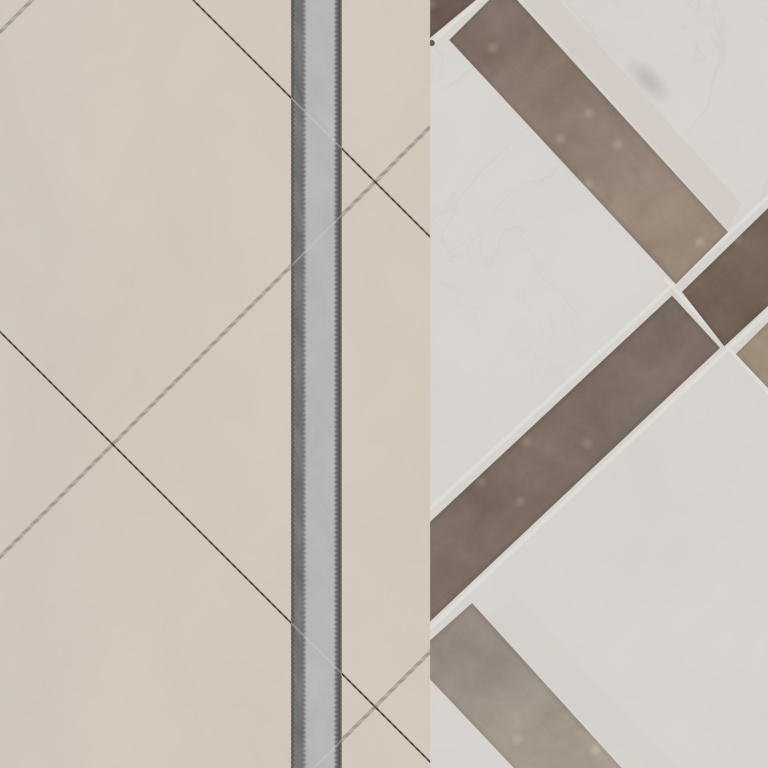
Give the GLSL for this texture, as a Shadertoy shader.

```glsl
#define TILE_PERIOD 0.6836
#define BAR_LEFT 0.379
#define BAR_RIGHT 0.445
#define MARBLE_EDGE 0.560
#define GROUT_HALF 0.0026
#define CREAM vec3(0.825, 0.785, 0.738)
#define MARBLE vec3(0.842, 0.827, 0.810)
#define GROUT vec3(0.875, 0.862, 0.840)
#define STEEL vec3(0.715, 0.715, 0.718)

float pixelSize;

float fill(float d) { return smoothstep(pixelSize, -pixelSize, d); }

vec2 hash2(vec2 c) {
    return fract(sin(vec2(dot(c, vec2(127.1, 311.7)), dot(c, vec2(269.5, 183.3)))) * 4375.85);
}

// Distance to the nearest scattered cell point
float cells(vec2 p) {
    vec2 cell = floor(p), f = fract(p);
    float nearest = 2.0;
    for (int j = -1; j <= 1; j++)
        for (int i = -1; i <= 1; i++) {
            vec2 o = vec2(i, j);
            nearest = min(nearest, length(o + hash2(cell + o) - f));
        }
    return nearest;
}

// Layered warped sines, roughly -1 to 1
float clouds(vec2 p) {
    float sum = 0.0, amp = 0.5;
    for (int i = 0; i < 5; i++) {
        p += 0.6 * sin(p.yx * 1.3 + float(i));
        sum += amp * sin(p.x + 1.7 * float(i)) * cos(p.y);
        p = mat2(1.5, 1.1, -1.1, 1.5) * p;
        amp *= 0.6;
    }
    return sum;
}

float repeatedLine(float t, float offset) {
    return abs(mod(t - offset + 0.5 * TILE_PERIOD, TILE_PERIOD) - 0.5 * TILE_PERIOD) * 0.7071;
}

float edgeSide(vec2 p, vec2 a, vec2 b) {
    vec2 e = normalize(b - a);
    return dot(p - a, vec2(-e.y, e.x));
}

// Convex quad with clockwise corners
float quad(vec2 p, vec2 a, vec2 b, vec2 c, vec2 d) {
    return max(max(edgeSide(p, a, b), edgeSide(p, b, c)),
               max(edgeSide(p, c, d), edgeSide(p, d, a)));
}

void layBand(inout vec3 col, float d, vec3 tint, vec2 p) {
    float fleck = smoothstep(0.16, 0.0, cells(p * 15.0)) * step(0.55, hash2(floor(p * 9.0)).x);
    vec3 stone = tint + 0.035 * clouds(p * 24.0) + 0.015 * clouds(p * 95.0) + 0.07 * fleck;
    stone *= 1.0 - 0.07 * smoothstep(-0.008, 0.0, d);
    col = mix(col, stone, fill(d));
}

vec3 creamTiles(vec2 p) {
    vec3 col = CREAM + 0.010 * clouds(p * vec2(13.0, 6.0)) + 0.004 * clouds(p * 45.0);
    col += vec3(-0.012, -0.008, 0.0) * smoothstep(0.18, 0.0, p.x);
    float falling = repeatedLine(p.x + p.y, 0.568);
    float rising = repeatedLine(p.y - p.x, 0.2747);
    float twist = sin((p.x + p.y) * 270.0 + (p.y - p.x) * 400.0);
    col = mix(col, vec3(0.60, 0.57, 0.53), fill(rising - 0.0024) * (0.68 + 0.22 * twist));
    float dash = 0.5 + 0.5 * sin((p.y - p.x) * 420.0);
    return mix(col, vec3(0.21, 0.19, 0.16), fill(falling - 0.0011) * (0.72 + 0.25 * dash));
}

vec3 metalBar(vec2 p) {
    float jag = 0.0008 * sin(p.y * 1050.0);
    float x = p.x + jag;
    vec3 col = STEEL + 0.025 * clouds(p * vec2(45.0, 30.0));
    vec3 shade = vec3(0.46, 0.455, 0.46) + 0.045 * clouds(p * vec2(150.0, 60.0));
    col = mix(shade, col, smoothstep(0.394, 0.400, x));
    col = mix(col, vec3(0.43, 0.425, 0.435), smoothstep(0.434, 0.439, x));
    float rim = min(abs(x - BAR_LEFT - 0.002), abs(x - BAR_RIGHT + 0.003));
    col = mix(col, vec3(0.31, 0.305, 0.31), 0.65 * smoothstep(0.003, 0.0005, rim));
    // Faint reflected joints
    float joint = min(repeatedLine(p.x + p.y, 0.568), repeatedLine(p.y - p.x, 0.2747));
    return mix(col, vec3(0.80), 0.4 * fill(joint - 0.0012));
}

vec3 marbleFloor(vec2 p) {
    vec3 col = MARBLE + 0.009 * clouds(p * 10.0) + 0.004 * clouds(p * 40.0);
    float vein = abs(clouds(p * vec2(14.0, 11.0) + 3.0));
    col -= 0.014 * smoothstep(0.06, 0.0, vein) * smoothstep(0.3, 0.8, p.y);

    float bandA = quad(p, vec2(0.585, 0.948), vec2(0.656, 1.019), vec2(0.948, 0.698), vec2(0.880, 0.630));
    float bandB = quad(p, vec2(0.521, 0.284), vec2(0.875, 0.615), vec2(0.9375, 0.547), vec2(0.521, 0.154));
    float bandC = quad(p, vec2(0.888, 0.620), vec2(1.036, 0.764), vec2(1.036, 0.635), vec2(0.943, 0.549));
    float bandD = quad(p, vec2(0.534, 0.143), vec2(0.6146, 0.2148), vec2(0.859, -0.0547), vec2(0.716, -0.0495));
    float bandE = quad(p, vec2(0.958, 0.539), vec2(1.029, 0.609), vec2(1.042, 0.453), vec2(1.029, 0.464));
    float bandF = quad(p, vec2(0.547, 0.940), vec2(0.547, 1.03), vec2(0.60, 1.03), vec2(0.651, 1.026));

    // Pale beige borders beside the falling bands
    float borderA = quad(p, vec2(0.664, 1.02), vec2(0.71, 1.02), vec2(0.965, 0.735), vec2(0.948, 0.700));
    float borderD = quad(p, vec2(0.635, 0.195), vec2(0.670, 0.225), vec2(0.91, -0.03), vec2(0.85, -0.04));
    col = mix(col, vec3(0.825, 0.792, 0.760), 0.65 * fill(borderA));
    col = mix(col, vec3(0.825, 0.808, 0.785), 0.6 * fill(borderD));
    col -= 0.09 * smoothstep(0.020, 0.0, length((p - vec2(0.845, 0.895)) * mat2(0.7, 0.7, -0.3, 0.3)));

    // Grout joints
    float joint = abs(edgeSide(p, vec2(0.875, 0.628), vec2(1.0, 0.743)));
    joint = min(joint, abs(edgeSide(p, vec2(0.560, 0.182), vec2(1.0, 0.594))));
    joint = min(joint, abs(edgeSide(p, vec2(0.560, 0.943), vec2(0.625, 1.0))));
    joint = min(joint, max(abs(edgeSide(p, vec2(0.880, 0.622), vec2(1.0, 0.490))), 0.868 - p.x));
    col = mix(col, GROUT, fill(joint - GROUT_HALF));

    layBand(col, bandA, mix(vec3(0.50, 0.445, 0.405), vec3(0.595, 0.535, 0.48), smoothstep(0.98, 0.70, p.y)), p);
    layBand(col, bandB, vec3(0.478, 0.425, 0.385), p);
    layBand(col, bandC, vec3(0.445, 0.385, 0.345), p);
    layBand(col, bandD, mix(vec3(0.58, 0.535, 0.50), vec3(0.65, 0.61, 0.56), smoothstep(0.2, 0.0, p.y)), p);
    layBand(col, bandE, vec3(0.64, 0.58, 0.51), p);
    layBand(col, bandF, vec3(0.43, 0.36, 0.335), p);
    return mix(col, vec3(0.25, 0.22, 0.21), 0.8 * fill(length(p - vec2(0.562, 0.944)) - 0.004));
}

void mainImage(out vec4 fragColor, in vec2 fragCoord) {
    vec2 p = fragCoord / iResolution.xy;
    pixelSize = 0.8 / iResolution.y;
    vec3 col = mix(marbleFloor(p), creamTiles(p), fill(p.x - MARBLE_EDGE));
    col = mix(col, metalBar(p), fill(max(BAR_LEFT - p.x, p.x - BAR_RIGHT)));
    fragColor = vec4(col, 1.0);
}
```
